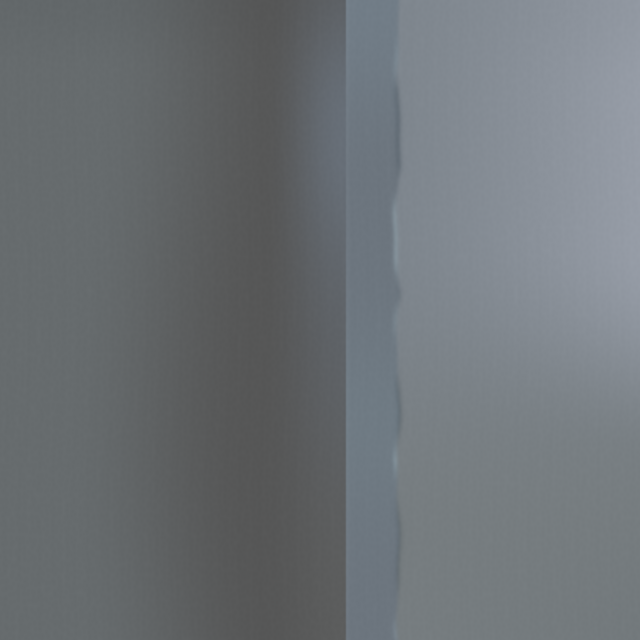
Write a three.js fragment shader that draws this texture.

```glsl
#define CORNER_X 0.5405
#define SEAM_X 0.6205
#define WALL_GREY vec3(0.402, 0.422, 0.430)
#define WALL_DARK vec3(0.338, 0.340, 0.340)
#define WALL_BLUE vec3(0.405, 0.435, 0.470)
#define STRIP_TOP vec3(0.445, 0.490, 0.530)
#define STRIP_LOW vec3(0.425, 0.460, 0.495)
#define PANEL_LOW vec3(0.465, 0.490, 0.502)
#define PANEL_TOP vec3(0.495, 0.525, 0.555)
#define PANEL_GLOW vec3(0.590, 0.615, 0.655)
#define GRAIN 0.010

varying vec2 vUv;

vec2 hash2(vec2 p) {
  vec2 q = vec2(dot(p, vec2(127.1, 311.7)), dot(p, vec2(269.5, 183.3)));
  return fract(sin(q) * 43758.5);
}

// Distance to the nearest scattered cell point
float cellular(vec2 p) {
  vec2 cell = floor(p);
  float nearest = 2.0;
  for (int j = -1; j <= 1; j++) {
    for (int i = -1; i <= 1; i++) {
      vec2 neighbour = cell + vec2(float(i), float(j));
      nearest = min(nearest, length(neighbour + hash2(neighbour) - p));
    }
  }
  return nearest;
}

float bell(float x, float centre, float width) {
  float d = (x - centre) / width;
  return exp(-d * d);
}

// Soft-ended interval
float span(float x, float low, float high, float soft) {
  return smoothstep(low - soft, low + soft, x)
       * (1.0 - smoothstep(high - soft, high + soft, x));
}

// Shaded wall with a dark fold and cool light beside the corner
vec3 leftWall(vec2 p) {
  float shade = smoothstep(0.12, 0.43, p.x + 0.03 * sin(p.y * 5.0));
  vec3 col = mix(WALL_GREY, WALL_DARK, shade);
  float lift = smoothstep(0.41, CORNER_X, p.x);
  float cool = bell(p.y, 0.79, 0.24) + 0.35 * bell(p.y, 0.42, 0.2);
  col = mix(col, WALL_BLUE, lift * min(cool, 1.0));
  col += vec3(0.022, 0.024, 0.024) * lift * (1.0 - smoothstep(0.1, 0.5, p.y));
  col -= 0.016 * smoothstep(0.88, 1.0, p.y) * bell(p.x, 0.12, 0.3);
  return col;
}

vec3 middleStrip(vec2 p) {
  vec3 col = mix(STRIP_LOW, STRIP_TOP, smoothstep(0.72, 1.0, p.y));
  col += vec3(0.012, 0.022, 0.022) * bell(p.y, 0.34, 0.16);
  col += 0.012 * bell(p.x, CORNER_X + 0.002, 0.004);
  return col;
}

// Pale panel, lit from the upper right
vec3 rightPanel(vec2 p) {
  float across = clamp((p.x - SEAM_X) / (1.0 - SEAM_X), 0.0, 1.0);
  vec3 col = mix(PANEL_LOW, PANEL_TOP, smoothstep(0.15, 0.65, p.y));
  float glow = smoothstep(0.28, 0.62, p.y - 0.06 * (1.0 - across));
  glow *= 1.0 - 0.2 * smoothstep(0.85, 1.0, p.y);
  col = mix(col, PANEL_GLOW, glow * pow(across, 1.25));
  col -= 0.014 * across * (1.0 - smoothstep(0.0, 0.25, p.y));
  return col;
}

// Broken highlights and shadows along the seam
vec3 seam(vec2 p) {
  float bright = span(p.y, 0.575, 0.685, 0.025)
               + 0.75 * bell(p.y, 0.28, 0.022)
               + 0.45 * bell(p.y, 0.50, 0.025)
               + 0.45 * bell(p.y, 0.905, 0.03)
               + 0.5 * bell(p.y, 0.01, 0.022);
  float dark = span(p.y, 0.73, 0.87, 0.02)
             + 0.8 * span(p.y, 0.32, 0.41, 0.025)
             + 0.7 * span(p.y, 0.08, 0.21, 0.03)
             + 0.5 * bell(p.y, 0.54, 0.015);
  vec3 col = vec3(0.075, 0.090, 0.090) * bright * bell(p.x, SEAM_X - 0.002, 0.0045);
  col -= vec3(0.065, 0.060, 0.058) * dark * bell(p.x, SEAM_X + 0.002, 0.005);
  return col;
}

void main() {
  vec2 p = vUv;
  float wander = 0.0015 * sin(p.y * 31.0) + 0.001 * sin(p.y * 67.0);
  vec3 col = mix(leftWall(p), middleStrip(p),
                 smoothstep(CORNER_X - 0.0018, CORNER_X + 0.0018, p.x));
  col = mix(col, rightPanel(p),
            smoothstep(SEAM_X - 0.004, SEAM_X + 0.006, p.x + wander));
  col += seam(vec2(p.x + wander, p.y));

  // Fine grain and faint vertical streaks
  float grain = cellular(p * vec2(150.0, 110.0)) - 0.5;
  float streak = sin(p.x * 410.0 + 2.0 * sin(p.y * 9.0)) * sin(p.x * 173.0);
  col += GRAIN * grain + 0.002 * streak;
  gl_FragColor = vec4(col, 1.0);
}
```
